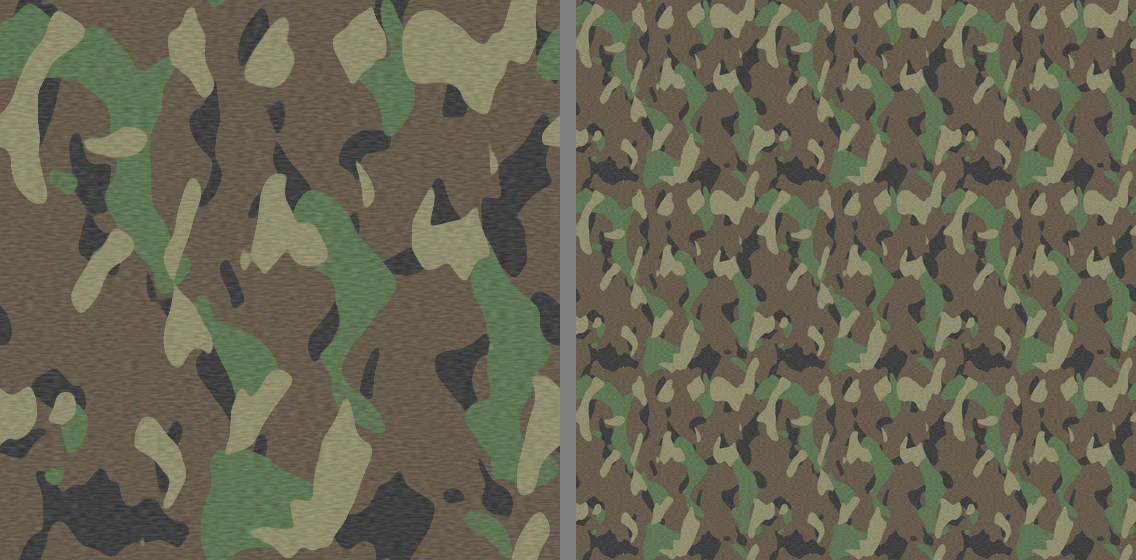
Left, the tile; right, the same tile 3 across and 3 down.
Write a WebGL 1 fragment shader that draws this pattern.

```glsl
precision highp float;
// Seamless woodland camouflage: black, green and tan patches on brown ribbed cloth.

uniform vec2 u_resolution;

// Coverage limits, in standard deviations of each layer's noise
#define BLACK_LEVEL 0.91
#define GREEN_LEVEL 0.89
#define TAN_LEVEL 0.92
// Whole repeats across the tile
#define BLACK_REPEATS vec2(9.0, 6.0)
#define GREEN_REPEATS vec2(6.0, 5.0)
#define TAN_REPEATS vec2(9.0, 6.0)
#define WARP_REPEATS vec2(5.0, 5.0)
#define THREAD_REPEATS vec2(64.0, 256.0)
// Strength of the warp, the edge slope and the cloth
#define WARP 0.014
#define EDGE_SLOPE 22.0
#define THREAD_LIGHT 0.018
#define THREAD_TINT 0.009

const vec3 BROWN = vec3(0.40, 0.36, 0.30);
const vec3 BLACK = vec3(0.25, 0.25, 0.25);
const vec3 GREEN = vec3(0.37, 0.46, 0.33);
const vec3 TAN = vec3(0.56, 0.55, 0.43);

vec2 hash2(vec2 cell, float seed) {
  vec3 p = fract(vec3(cell, seed) * vec3(0.1031, 0.1030, 0.0973));
  p += dot(p, p.yzx + 33.33);
  return fract((p.xx + p.yz) * p.zy);
}

// Contribution of one lattice corner, wrapped to the repeat count
float corner(vec2 cell, vec2 offset, vec2 repeats, float seed) {
  vec2 slope = normalize(hash2(mod(cell, repeats), seed) - 0.5);
  return dot(slope, offset);
}

// Tiling gradient noise with zero mean and about unit deviation
float noise(vec2 uv, vec2 repeats, float seed) {
  vec2 p = uv * repeats;
  vec2 i = floor(p);
  vec2 f = p - i;
  vec2 w = f * f * f * (f * (f * 6.0 - 15.0) + 10.0);
  vec2 e = vec2(1.0, 0.0);
  float low = mix(corner(i, f, repeats, seed),
                  corner(i + e.xy, f - e.xy, repeats, seed), w.x);
  float high = mix(corner(i + e.yx, f - e.yx, repeats, seed),
                   corner(i + e.xx, f - e.xx, repeats, seed), w.x);
  return mix(low, high, w.y) / 0.216;
}

// Warped two-octave field; roughness weighs the finer octave
float patchField(vec2 uv, vec2 repeats, float roughness, float seed) {
  vec2 bend = vec2(noise(uv, WARP_REPEATS, seed + 1.0),
                   noise(uv, WARP_REPEATS, seed + 2.0));
  vec2 q = uv + WARP * bend;
  float sum = noise(q, repeats, seed + 3.0)
            + roughness * noise(q, 2.0 * repeats, seed + 4.0);
  return sum / sqrt(1.0 + roughness * roughness);
}

// Antialiased mask of the field above a level
float patchMask(float field, float level) {
  float soft = EDGE_SLOPE / min(u_resolution.x, u_resolution.y);
  return smoothstep(level - soft, level + soft, field);
}

// Fine horizontal threads with a faint colour variation
vec3 threads(vec2 uv) {
  float light = noise(uv, THREAD_REPEATS, 71.0);
  vec3 tint = vec3(noise(uv, THREAD_REPEATS, 72.0),
                   noise(uv, THREAD_REPEATS, 73.0),
                   noise(uv, THREAD_REPEATS, 74.0));
  return THREAD_LIGHT * light + THREAD_TINT * tint;
}

void main() {
  vec2 uv = gl_FragCoord.xy / u_resolution;

  // Inks printed from the bottom layer up
  float black = patchField(uv, BLACK_REPEATS, 0.5, 10.0);
  float green = patchField(uv, GREEN_REPEATS, 0.4, 30.0);
  float tan_ = patchField(uv, TAN_REPEATS, 0.33, 50.0);
  vec3 color = BROWN;
  color = mix(color, BLACK, patchMask(black, BLACK_LEVEL));
  color = mix(color, GREEN, patchMask(green, GREEN_LEVEL));
  color = mix(color, TAN, patchMask(tan_, TAN_LEVEL));

  gl_FragColor = vec4(color + threads(uv), 1.0);
}
```
